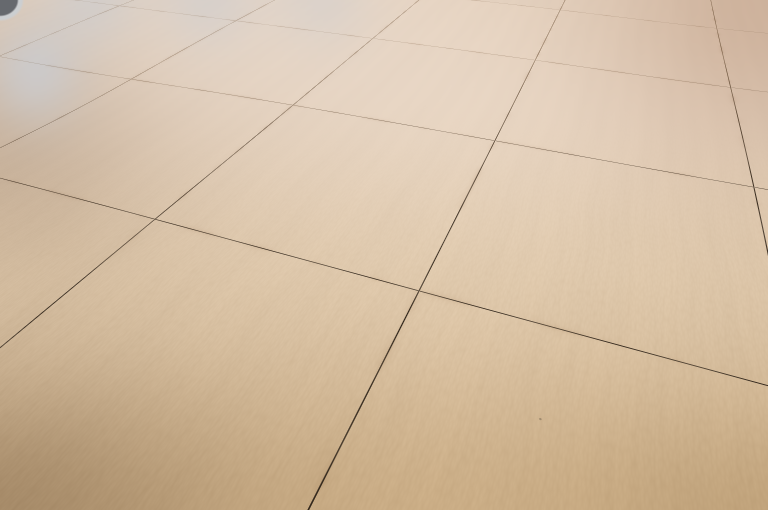
Give the GLSL for this texture, as a Shadertoy shader.

```glsl
float hash(vec2 p) {
    p = fract(p * vec2(0.1731, 0.2937));
    p += dot(p, p.yx + 31.17);
    return fract((p.x + p.y) * p.x * 7.13);
}

// Cellular noise: distance to the nearest jittered point
float cells(vec2 p) {
    vec2 id = floor(p);
    float nearest = 2.0;
    for (int y = -1; y <= 1; y++)
        for (int x = -1; x <= 1; x++) {
            vec2 c = id + vec2(x, y);
            vec2 point = c + vec2(hash(c), hash(c + 57.3));
            nearest = min(nearest, length(p - point));
        }
    return nearest;
}

// Soft elliptical blob
float blob(vec2 p, vec2 centre, vec2 size) {
    vec2 d = (p - centre) / size;
    return exp(-dot(d, d));
}

// Box-filtered coverage of the joints, one axis per component
vec2 jointCoverage(vec2 uv, vec2 pixel) {
    vec2 halfWidth = vec2(0.0018, 0.0016) / pixel;
    vec2 d = abs(uv - round(uv)) / pixel;
    return clamp(halfWidth + 0.5 - d, vec2(0.0), min(vec2(1.0), 2.0 * halfWidth));
}

void mainImage(out vec4 fragColor, in vec2 fragCoord) {
    vec2 p = fragCoord / iResolution.xy;

    // Perspective from tile units to the canvas, inverted per pixel
    mat3 floorToCanvas = mat3(0.2616, -0.2054, -0.1507,
                              0.3184, 0.5136, 0.3636,
                              0.2018, 0.5703, 1.0);
    // Slight lens distortion towards the far corners
    vec2 lens = p + vec2(0.0, 0.011) * blob(p, vec2(0.0, 0.82), vec2(0.25, 0.13))
                  + vec2(0.006, 0.006) * blob(p, vec2(0.95, 1.0), vec2(0.2, 0.25));
    vec3 q = inverse(floorToCanvas) * vec3(lens, 1.0);
    vec2 uv = q.xy / q.z;
    float depth = 1.0 / q.z;
    vec2 dx = dFdx(uv), dy = dFdy(uv);
    vec2 pixel = sqrt(dx * dx + dy * dy);
    vec2 tile = floor(uv);

    // Warm light from the near edge to the far one
    vec3 colour = mix(vec3(0.79, 0.675, 0.52), vec3(0.865, 0.775, 0.66), smoothstep(-0.05, 0.5, p.y));
    colour = mix(colour, vec3(0.885, 0.81, 0.735), smoothstep(0.4, 0.85, p.y));
    colour += vec3(0.028, 0.032, 0.036) * blob(p, vec2(0.63, 0.75), vec2(0.32, 0.35));

    // Darker borders
    colour *= 1.0 - vec3(0.17, 0.19, 0.21) * blob(p, vec2(0.0), vec2(0.28, 0.28));
    colour *= 1.0 - vec3(0.05, 0.06, 0.08) * blob(p, vec2(1.0, 0.0), vec2(0.25, 0.2));
    colour *= 1.0 - vec3(0.11, 0.13, 0.15) * blob(p, vec2(0.0, 0.72), vec2(0.2, 0.25));
    colour *= 1.0 - vec3(0.09, 0.14, 0.17) * blob(p, vec2(1.0), vec2(0.22, 0.3));
    colour *= 1.0 + 0.012 * (hash(tile + 11.0) - 0.5);

    // Wood-like streaks along each tile, fading with depth
    vec2 g = uv + 7.0 * vec2(hash(tile + 3.0), hash(tile + 19.0));
    g.x += 0.006 * sin(g.y * 5.0) + 0.003 * sin(g.y * 13.0);
    float streaks = cells(g * vec2(75.0, 3.0)) - 0.45;
    float fine = cells(g * vec2(150.0, 40.0)) - 0.45;
    float bands = sin(g.x * 23.0 + sin(g.y * 2.0)) * sin(g.x * 41.0 + 1.3);
    float fade = 1.0 - smoothstep(0.5, 1.5, depth);
    colour *= 1.0 - fade * vec3(0.8, 1.0, 1.3) * (0.024 * streaks + 0.034 * fine) + 0.005 * bands;

    // One tiny pit in some of the nearer tiles
    vec2 pit = 0.2 + 0.6 * vec2(hash(tile + 5.0), hash(tile + 41.0));
    float pitEdge = max(pixel.x, pixel.y);
    colour *= 1.0 - 0.25 * fade * step(0.5, hash(tile + 73.0))
                  * (1.0 - smoothstep(0.001, 0.002 + pitEdge, length(uv - tile - pit)));

    // Cool window reflections on the far left, in a pale haze
    float glare = 0.75 * blob(p, vec2(0.045, 0.86), vec2(0.06, 0.10));
    for (int i = 0; i < 3; i++) {
        float x = 0.12 + 0.15 * float(i);
        glare += (0.55 - 0.1 * float(i)) * blob(p, vec2(x, 1.0), vec2(0.06, 0.09));
    }
    float haze = blob(p, vec2(0.3, 1.0), vec2(0.25, 0.2));
    colour = mix(colour, vec3(0.90, 0.85, 0.81), 0.5 * haze);
    colour = mix(colour, vec3(0.79, 0.80, 0.82), min(glare, 0.8));

    // Dirt beside the joints, then the joints themselves
    vec2 d = abs(uv - round(uv));
    float grime = exp(-min(d.x, d.y) * 110.0) * smoothstep(0.3, 0.8, cells(uv * 7.0));
    colour *= 1.0 - vec3(0.06, 0.08, 0.10) * grime;
    vec2 joint = jointCoverage(uv, pixel);
    vec3 jointColour = mix(vec3(0.17, 0.13, 0.09), vec3(0.46, 0.36, 0.26), smoothstep(0.8, 1.7, depth));
    float wear = 0.9 + 0.1 * sin(uv.x * 17.0 + 2.0 * sin(uv.y * 11.0));
    joint.y *= 1.0 - 0.3 * smoothstep(0.9, 1.8, depth);
    float veil = (1.0 - 0.4 * min(glare, 1.0)) * (1.0 - 0.2 * haze);
    colour = mix(colour, jointColour, max(joint.x, joint.y) * wear * veil);

    // Grey foot of furniture in the far corner, with a pale rim
    float foot = length((p - vec2(0.0, 1.0)) / vec2(0.024, 0.032));
    float edge = 1.5 / (0.032 * iResolution.y);
    colour = mix(colour, vec3(0.80, 0.81, 0.82), 1.0 - smoothstep(1.15, 1.25 + edge, foot));
    colour = mix(colour, vec3(0.40, 0.41, 0.43), 1.0 - smoothstep(0.9, 0.95 + edge, foot));

    fragColor = vec4(colour, 1.0);
}
```
